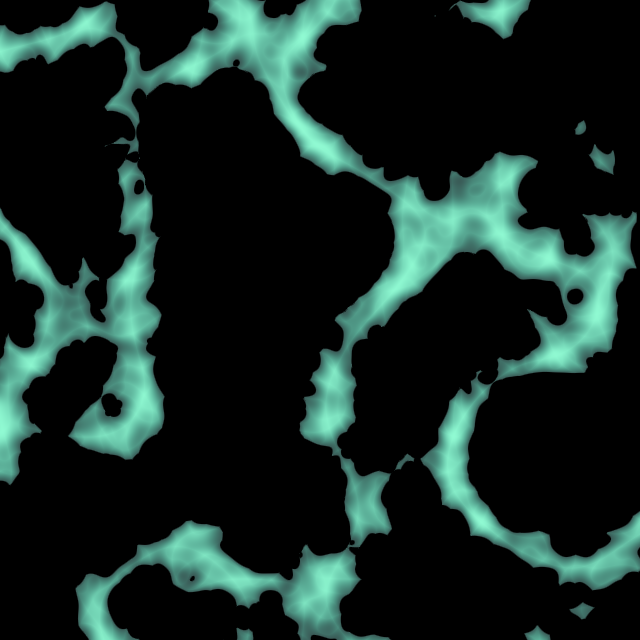
Reproduce this texture procedurally as a Shadertoy shader.

```glsl
// Glowing mint veins on black: a thresholded band of low turbulence noise.

const float VEIN_SCALE = 3.2;     // largest noise cells per canvas height
const float VEIN_LIMIT = 0.18;    // turbulence level at which a vein is cut off
const float OCTAVE_GAIN = 0.4;
const int OCTAVES = 4;

const vec3 BACKGROUND = vec3(0.0);
const vec3 RIM_TEAL = vec3(0.225, 0.35, 0.335);
const vec3 CORE_MINT = vec3(0.375, 0.98, 0.825);
const vec3 HOT_GLOW = vec3(0.19, 0.0, 0.0);

// Integer hash of a lattice cell, 0 to 1
float hashCell(ivec2 cell, int seed) {
    uint h = uint(cell.x) * 1597334677u ^ uint(cell.y) * 3812015801u
           ^ uint(seed) * 2654435769u;
    h = (h ^ (h >> 16)) * 2146121005u;
    h = (h ^ (h >> 15)) * 2221713035u;
    h ^= h >> 16;
    return float(h >> 8) / 16777216.0;
}

// Random unit gradient of one corner, projected on the offset from it
float cornerSlope(ivec2 corner, vec2 offset, int seed) {
    float angle = 6.28319 * hashCell(corner, seed);
    return dot(vec2(cos(angle), sin(angle)), offset);
}

float gradientNoise(vec2 p, int seed) {
    ivec2 cell = ivec2(floor(p));
    vec2 f = fract(p);
    vec2 fade = f * f * f * (f * (f * 6.0 - 15.0) + 10.0);
    float a = cornerSlope(cell, f, seed);
    float b = cornerSlope(cell + ivec2(1, 0), f - vec2(1, 0), seed);
    float c = cornerSlope(cell + ivec2(0, 1), f - vec2(0, 1), seed);
    float d = cornerSlope(cell + ivec2(1, 1), f - vec2(1, 1), seed);
    return mix(mix(a, b, fade.x), mix(c, d, fade.x), fade.y);
}

// Sum of folded octaves: creases give spiky outlines and inner ridges
float turbulence(vec2 p, float gain) {
    float sum = 0.0;
    float weight = 1.0;
    for (int i = 0; i < OCTAVES; i++) {
        sum += weight * abs(gradientNoise(p, i + 7));
        p = p * 2.0 + vec2(5.37, 2.71);
        weight *= gain;
    }
    return sum;
}

// Dim teal at the rim, pale mint at the core
vec3 veinColour(float glow) {
    return mix(RIM_TEAL, CORE_MINT, glow) + HOT_GLOW * glow * glow;
}

void mainImage(out vec4 fragColor, in vec2 fragCoord) {
    vec2 uv = fragCoord / iResolution.y;
    float level = turbulence(uv * VEIN_SCALE + vec2(11.3, 4.6), OCTAVE_GAIN);

    // Glow rises inward from the rim
    float depth = min(level / VEIN_LIMIT, 1.0);
    float glow = 1.0 - depth * depth;

    // Crisp cut, smoothed over about one pixel
    float edge = max(fwidth(level), 1e-5);
    float mask = clamp(0.5 + (VEIN_LIMIT - level) / edge, 0.0, 1.0);

    fragColor = vec4(mix(BACKGROUND, veinColour(glow), mask), 1.0);
}
```
